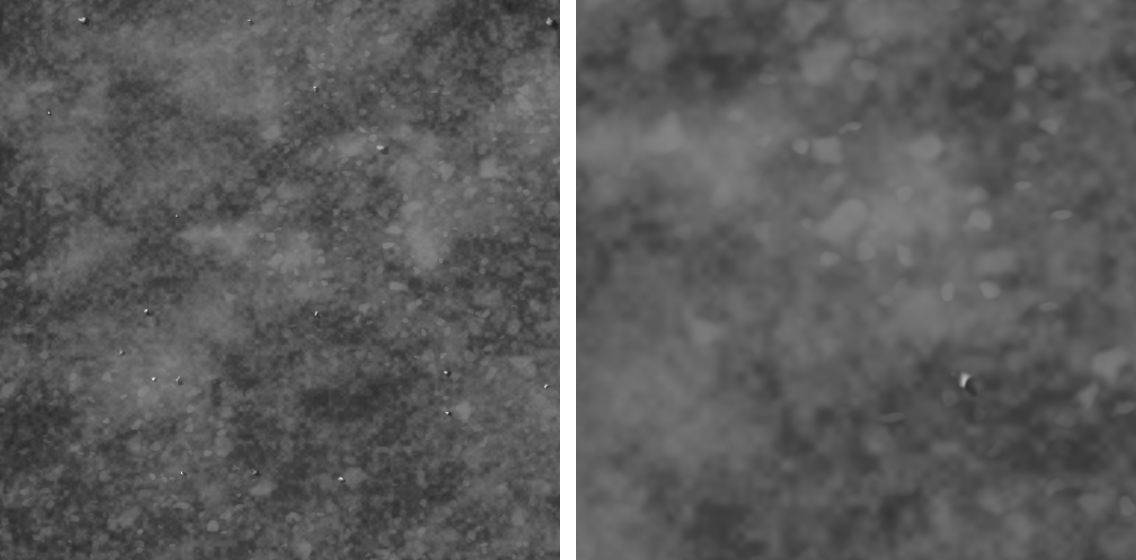
Left, the full canvas; right, a detail of the centre.
Reproduce this texture procedurally as a three.js fragment shader.

```glsl
// Weathered grey stone: cloudy mottling strewn with soft pale pebbles, rough dark pits and rare glints.
// Layered value noise gives the ground; jittered cell grids scatter pebbles and glints.
// Dark ground is grainy, pale ground is smoother.

varying vec2 vUv;

const float BASE_TONE = 0.333;
const float CLOUD_SCALE = 4.6;
const float CLOUD_CONTRAST = 0.23;
const float MOTTLE_SCALE = 16.0;
const float MOTTLE_CONTRAST = 0.25;
const float GRAIN_SCALE = 100.0;
const float GRAIN_ROUGH = 0.135;
const float GRAIN_SMOOTH = 0.07;
const float PEBBLE_LIFT = 0.125;
const float PEBBLE_TILT = 0.3;
const float PIT_DEPTH = 0.07;
const float SHADE_KNEE = 0.26;
const float SHADE_SQUEEZE = 0.6;
const float GLINT_SCALE = 17.0;
const float GLINT_SHARE = 0.06;

float hash(vec2 p) {
  return fract(sin(dot(p, vec2(127.1, 311.7))) * 43758.5453);
}

vec2 hash2(vec2 p) {
  return vec2(hash(p), hash(p + 37.3));
}

float noise(vec2 p) {
  vec2 i = floor(p);
  vec2 f = fract(p);
  f = f * f * (3.0 - 2.0 * f);
  float low = mix(hash(i), hash(i + vec2(1.0, 0.0)), f.x);
  float high = mix(hash(i + vec2(0.0, 1.0)), hash(i + vec2(1.0, 1.0)), f.x);
  return mix(low, high, f.y);
}

float fbm(vec2 p) {
  float sum = 0.0;
  float weight = 0.5;
  for (int i = 0; i < 4; i++) {
    sum += weight * noise(p);
    p = mat2(0.8, 0.6, -0.6, 0.8) * p * 2.03 + 17.0;
    weight *= 0.5;
  }
  return sum / 0.9375;
}

vec2 rotate(vec2 p, float angle) {
  float c = cos(angle);
  float s = sin(angle);
  return vec2(c * p.x + s * p.y, c * p.y - s * p.x);
}

// Soft, uneven pale lumps, one at most per cell; share is the fraction of filled cells
float pebbles(vec2 uv, float scale, float share, float seed) {
  vec2 p = uv * scale + seed;
  p += 0.3 * (vec2(noise(p * 2.7), noise(p * 2.7 + 51.0)) - 0.5);
  vec2 cell = floor(p);
  float cover = 0.0;
  for (int y = -1; y <= 1; y++) {
    for (int x = -1; x <= 1; x++) {
      vec2 id = cell + vec2(float(x), float(y));
      vec2 shape = hash2(id + 11.0);
      vec2 d = p - id - 0.15 - 0.7 * hash2(id);
      d = rotate(d, PEBBLE_TILT + 1.0 * (shape.x - 0.5));
      d.y *= mix(1.0, 1.7, shape.y * shape.y);
      float radius = mix(0.28, 0.52, shape.x * shape.x);
      float lump = 1.0 - smoothstep(0.4 * radius, 1.1 * radius, length(d));
      float strength = mix(0.4, 1.0, hash(id + 71.0));
      cover = max(cover, lump * strength * step(hash(id + 93.0), share));
    }
  }
  return cover;
}

// Tiny bright chips, each with a faint shadow at its lower right
float glints(vec2 uv) {
  vec2 p = uv * GLINT_SCALE;
  vec2 id = floor(p);
  vec2 d = fract(p) - 0.3 - 0.4 * hash2(id + 5.0);
  d += 0.12 * (vec2(noise(p * 9.0), noise(p * 9.0 + 23.0)) - 0.5);
  float size = mix(0.07, 0.14, pow(hash(id + 19.0), 3.0));
  float chip = 1.0 - smoothstep(0.1 * size, size, length(d));
  float shadow = 1.0 - smoothstep(0.3 * size, 1.3 * size, length(d - vec2(1.0, -0.6) * size));
  float power = mix(0.2, 0.55, hash(id + 43.0));
  return step(hash(id + 61.0), GLINT_SHARE) * (power * chip - 0.12 * shadow);
}

void main() {
  // Cloudy ground, slightly drawn out sideways
  vec2 ground = rotate(vUv, 0.2) * vec2(0.8, 1.15);
  float cloud = fbm(ground * CLOUD_SCALE + 3.7) - 0.5;
  float mottle = fbm(ground * MOTTLE_SCALE + 29.0) - 0.5;
  float tone = BASE_TONE + CLOUD_CONTRAST * cloud + MOTTLE_CONTRAST * mottle;

  // Grain and pits fade on pale, smooth ground
  float rough = 1.0 - smoothstep(0.28, 0.42, tone);
  float grain = noise(vUv * GRAIN_SCALE) + 0.5 * noise(vUv * GRAIN_SCALE * 1.9 + 13.0) - 0.75;
  float pitZone = smoothstep(0.5, 0.75, noise(vUv * 6.0 + 47.0)) * rough;
  float pits = pitZone * smoothstep(0.5, 0.85, noise(vUv * vec2(75.0, 48.0)));

  // Pebbles of four sizes, gathered in drifts
  float drift = smoothstep(0.2, 0.6, noise(vUv * 5.0 + 81.0));
  float cover = 0.65 * pebbles(vUv, 10.0, 0.2, 7.0);
  cover = max(cover, pebbles(vUv, 18.0, 0.3, 31.0) * mix(0.6, 1.0, drift));
  cover = max(cover, pebbles(vUv, 28.0, 0.34, 57.0) * mix(0.35, 1.0, drift));
  cover = max(cover, 0.85 * pebbles(vUv, 46.0, 0.3, 83.0) * mix(0.2, 1.0, drift));
  float headroom = 1.0 - smoothstep(0.36, 0.54, tone);

  tone += PEBBLE_LIFT * cover * headroom;
  tone += mix(GRAIN_SMOOTH, GRAIN_ROUGH, rough) * (1.0 - 0.5 * cover) * grain;
  tone -= PIT_DEPTH * pits * (1.0 - cover);

  // Lift the deepest shades, then add the glints
  tone = max(tone, mix(SHADE_KNEE, tone, SHADE_SQUEEZE));
  tone += glints(vUv);
  gl_FragColor = vec4(vec3(clamp(tone, 0.08, 0.92)), 1.0);
}
```
